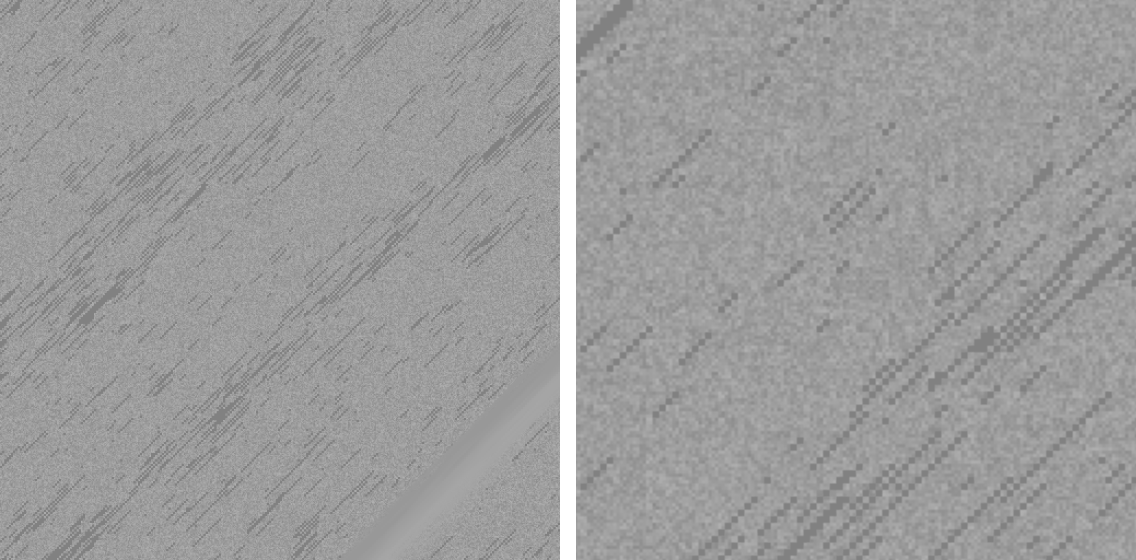
Left: the whole. Right: its middle third, enlarged.
Give the GLSL for this texture, as a three.js fragment shader.

```glsl
varying vec2 vUv;

const vec3 GROUND = vec3(0.615);
const vec3 STREAK = vec3(0.505);
const vec3 SHEEN_DARK = vec3(0.595);
const vec3 SHEEN_LIGHT = vec3(0.65);
const float CELLS = 256.0;         // blocks across the canvas
const float CELL_EDGE = 0.2;       // softness of block borders, in blocks
const float GRAIN_COARSE = 0.04;
const float GRAIN_FINE = 0.045;
const float DASH_LENGTH = 7.0;     // in blocks
const float BAND_SLOPE = 0.93;
const float BASE_DENSITY = 0.19;
const float PATCH_GAIN = 0.75;
const float SPARSE_CUT = 0.97;     // dash thresholds at density 0 and 1
const float DENSE_CUT = 0.45;
const float ODD_ROW_CUT = 0.1;     // thins every other diagonal
const float SHEEN_START = 0.6;     // x - y at the sheen's upper edge
const float SHEEN_END = 0.73;

float hash(vec2 p) {
  vec3 q = fract(vec3(p.xyx) * 0.1031);
  q += dot(q, q.yzx + 33.33);
  return fract((q.x + q.y) * q.z);
}

float valueNoise(vec2 p) {
  vec2 i = floor(p);
  vec2 f = fract(p);
  f = f * f * (3.0 - 2.0 * f);
  vec2 e = vec2(1.0, 0.0);
  return mix(mix(hash(i), hash(i + e.xy), f.x),
             mix(hash(i + e.yx), hash(i + e.xx), f.x), f.y);
}

float band(float x, float center, float width) {
  float d = (x - center) / width;
  return exp(-d * d);
}

// Share of dark dashes around a point, from 0 to 1
float dashDensity(vec2 uv) {
  float across = BAND_SLOPE * uv.x - uv.y;
  float along = uv.x + uv.y;
  float bands = band(across, 0.093, 0.045) + band(across, -0.30, 0.035)
              + 0.9 * band(across, -0.42, 0.06) + 0.5 * band(across, -0.82, 0.1)
              + 0.4 * band(across, 0.48, 0.04) + 0.3 * band(across, 0.8, 0.06);
  float clump = valueNoise(vec2(along * 5.0, across * 24.0) + 40.0);
  return clamp(BASE_DENSITY + 0.42 * bands + PATCH_GAIN * (clump - 0.5), 0.0, 1.0);
}

// One diagonal row of blocks broken into dashes of random length
float dash(vec2 cell, float density) {
  float row = cell.x - cell.y;
  float t = cell.x / DASH_LENGTH + 30.0 * hash(vec2(row, 7.0));
  float k = floor(t);
  float level = mix(hash(vec2(k, row)), hash(vec2(k + 1.0, row)), fract(t));
  float cut = mix(SPARSE_CUT, DENSE_CUT, density) + ODD_ROW_CUT * mod(row, 2.0);
  return step(cut, level);
}

// Flat diagonal sheen with a ragged border: x is cover, y is lightness
vec2 sheen(vec2 cell) {
  float row = cell.x - cell.y;
  float d = row / CELLS;
  float ragged = valueNoise(vec2(cell.x / 14.0, row * 0.7)) - 0.5;
  float rise = smoothstep(SHEEN_START - 0.01, SHEEN_START + 0.015, d + 0.025 * ragged);
  float fall = 1.0 - smoothstep(SHEEN_END - 0.05, SHEEN_END + 0.03, d + 0.04 * ragged);
  float light = smoothstep(SHEEN_START + 0.02, SHEEN_END - 0.04, d);
  return vec2(rise * fall, clamp(light + 0.3 * ragged, 0.0, 1.0));
}

vec3 cellColor(vec2 cell, float fineGrain) {
  vec2 uv = (cell + 0.5) / CELLS;
  float coarse = hash(cell + 311.0) + hash(cell + 733.0) - 1.0;
  vec3 color = GROUND + GRAIN_COARSE * coarse + GRAIN_FINE * fineGrain;
  vec2 gloss = sheen(cell);
  color = mix(color, mix(SHEEN_DARK, SHEEN_LIGHT, gloss.y), gloss.x);
  float dark = dash(cell, dashDensity(uv)) * (1.0 - smoothstep(0.2, 0.6, gloss.x));
  return mix(color, STREAK, dark);
}

void main() {
  float fineGrain = 2.0 * valueNoise(vUv * CELLS * 2.0 - 0.5) - 1.0;

  // Blend the four nearest blocks across a narrow border
  vec2 p = vUv * CELLS - 0.5;
  vec2 cell = floor(p);
  vec2 w = smoothstep(0.5 - CELL_EDGE, 0.5 + CELL_EDGE, fract(p));
  vec3 color = vec3(0.0);
  for (int y = 0; y < 2; y++) {
    for (int x = 0; x < 2; x++) {
      vec2 corner = vec2(float(x), float(y));
      vec2 share = mix(1.0 - w, w, corner);
      color += share.x * share.y * cellColor(cell + corner, fineGrain);
    }
  }
  gl_FragColor = vec4(color, 1.0);
}
```
